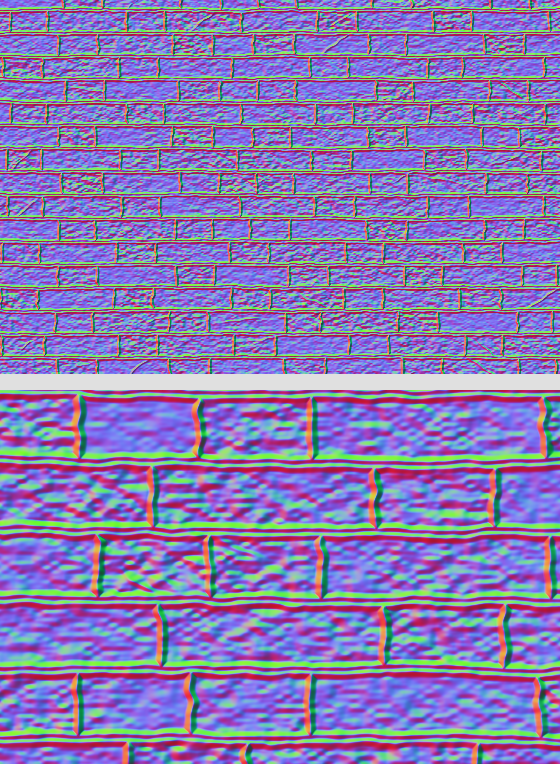
Top, the full canvas; bottom, a detail of the centre.
A WebGL 1 fragment shader for this texture map:

```glsl
precision highp float;
// Tangent-space normal map of a worn brick wall in long-and-short bond.
uniform vec2 u_resolution;

#define ROW_HEIGHT 0.0618
#define FIRST_JOINT 0.0275
#define PERIOD 0.3086
#define HEADER 0.1040
#define JOINT_HALF 0.0082
#define BRICK_RISE 0.0112
#define MORTAR_BEAD 0.0068
#define GRAIN 0.0066
#define CRACK_DEPTH 0.0050
#define CRACK_SHARE 0.16
#define EDGE_WOBBLE 0.0055
#define SAMPLE_STEP 0.0012

float hash(vec2 p) {
  vec3 q = fract(vec3(p.xyx) * 0.1031);
  q += dot(q, q.yzx + 33.33);
  return fract((q.x + q.y) * q.z);
}

float noise(vec2 p) {
  vec2 i = floor(p), f = fract(p);
  f = f * f * (3.0 - 2.0 * f);
  return mix(mix(hash(i), hash(i + vec2(1.0, 0.0)), f.x),
             mix(hash(i + vec2(0.0, 1.0)), hash(i + vec2(1.0, 1.0)), f.x), f.y);
}

// Horizontal layout: x = edge distance, y = offset from brick centre,
// z = brick number, w = 1 for a short brick.
vec4 courseLayout(float x, float row) {
  float odd = mod(row, 2.0);
  float start = mix(0.176, 0.025, odd) - 0.0018 * row
              + 0.024 * (hash(vec2(row, 4.7)) - 0.5);
  // The upper courses change phase at a seam near the middle.
  float seam = start + mix(PERIOD + HEADER, 2.0 * PERIOD, odd);
  float broken = step(row, 10.5);
  float side = broken * step(seam, x);
  float phase = mix(start, seam + mix(HEADER, PERIOD - HEADER, odd), side);

  float cell = floor((x - phase) / PERIOD);
  float f = x - phase - cell * PERIOD;
  float isShort = step(f, HEADER);
  float lo = mix(HEADER, 0.0, isShort);
  float hi = mix(PERIOD, HEADER, isShort);
  float edge = min(f - lo, hi - f);
  edge = min(edge, mix(1.0, abs(x - seam), broken));
  return vec4(edge, f - 0.5 * (lo + hi), cell * 2.0 + isShort + side * 20.0, isShort);
}

// Layered grain, stretched along the courses.
float grain(vec2 p) {
  float g = noise(p * vec2(70.0, 125.0) + 17.0) - 0.5;
  g += 0.62 * (noise(p * vec2(135.0, 235.0) + 51.0) - 0.5);
  return g + 0.5 * (noise(p * vec2(26.0, 55.0) + 83.0) - 0.5);
}

float wallHeight(vec2 p) {
  // Uneven brick edges
  vec2 q = p;
  q.y += EDGE_WOBBLE * (noise(p * vec2(8.0, 5.0)) - 0.5)
       + 0.0036 * (noise(p * vec2(46.0, 30.0) + 9.0) - 0.5);
  float v = (q.y - FIRST_JOINT) / ROW_HEIGHT;
  float row = floor(v) + 1.0;
  float localY = (fract(v) - 0.5) * ROW_HEIGHT;
  q.x += 0.016 * (noise(vec2(p.x * 8.0, row * 7.0)) - 0.5)
       + 0.0050 * (noise(p * vec2(20.0, 85.0) + 31.0) - 0.5);

  vec4 course = courseLayout(q.x, row);
  float edgeY = 0.5 * ROW_HEIGHT - abs(localY);
  float edge = min(course.x + 0.0026, edgeY);
  float face = smoothstep(0.0022, JOINT_HALF, edge);

  // Each brick has its own roughness, with worn patches across the wall
  vec2 id = vec2(course.z + 40.0, row + 3.0);
  float wear = hash(id);
  float patches = smoothstep(0.3, 0.75, noise(p * vec2(9.0, 14.0) + 61.0));
  float rough = 0.5 + 0.75 * wear * wear + 0.3 * course.w + 0.4 * patches;
  float h = face * BRICK_RISE + grain(p) * GRAIN * mix(0.75, rough, face);

  // Raised bead along the bed joints
  float bead = edgeY / 0.0029;
  h += MORTAR_BEAD * exp(-bead * bead);

  // Slanted cracks across some bricks
  vec2 across = normalize(vec2(2.0 * hash(id + 11.3) - 1.0, 1.0));
  float crack = dot(vec2(course.y, localY), across)
              + 0.006 * (noise(p * 50.0 + 5.0) - 0.5)
              + 0.016 * (hash(id + 23.9) - 0.5);
  crack /= 0.0028;
  float cracked = step(1.0 - CRACK_SHARE, hash(id + 37.1));
  float patchy = smoothstep(0.35, 0.6, noise(p * 14.0 + 71.0));
  h -= face * cracked * patchy * CRACK_DEPTH * exp(-crack * crack);
  return h;
}

void main() {
  vec2 p = gl_FragCoord.xy / u_resolution.y;
  p.y = 1.0 - p.y;

  // Surface slope, with y pointing down
  vec2 e = vec2(SAMPLE_STEP, 0.0);
  vec2 slope = vec2(wallHeight(p + e.xy) - wallHeight(p - e.xy),
                    wallHeight(p + e.yx) - wallHeight(p - e.yx)) / (2.0 * SAMPLE_STEP);
  vec3 n = normalize(vec3(-0.85 * slope.x, -1.1 * slope.y - 0.13, 1.0));

  // Encode the normal, with a warm tint on slopes facing up
  float upward = max(-n.y, 0.0);
  vec3 color = vec3(0.49 + 0.5 * n.x + 0.24 * upward * upward,
                    0.5 + 0.5 * n.y, 0.05 + 0.91 * pow(n.z, 1.5));
  color.g += 0.06 * upward * upward;
  gl_FragColor = vec4(clamp(color, 0.0, 1.0), 1.0);
}
```
